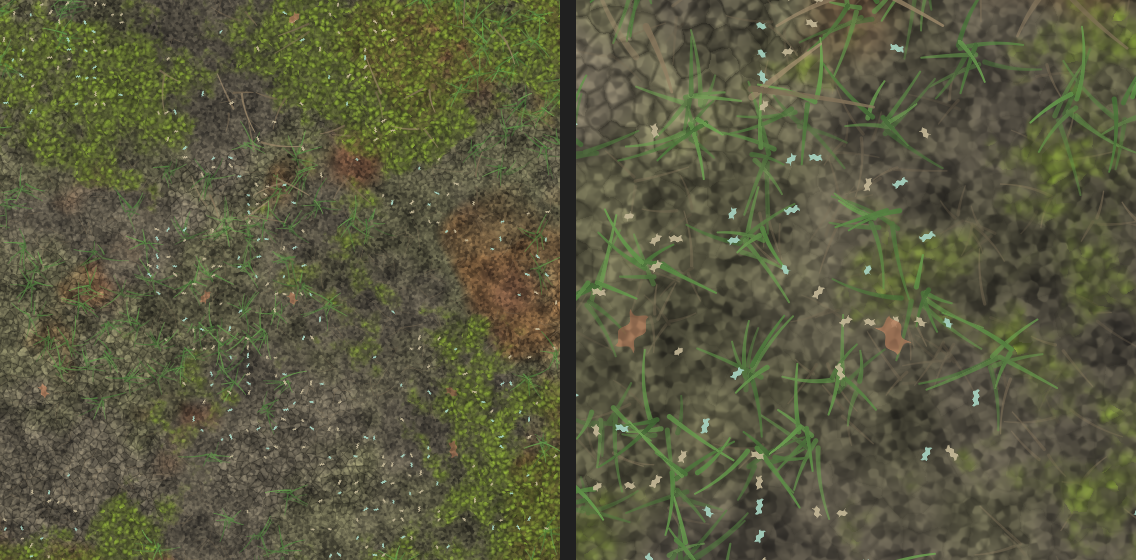
Left: the whole. Right: its middle third, enlarged.
Write a Shadertoy shader that draws this texture.

```glsl
// Damp woodland soil with crumbs of stone, moss cushions, grass tufts and litter.
// Soft cellular noise lays out the patches, sharp cells make stones and moss,
// and jittered grids scatter curved strokes (grass, straw, twigs) and chips.

#define SOIL_DARK   vec3(0.25, 0.235, 0.205)
#define SOIL_LIGHT  vec3(0.465, 0.435, 0.365)
#define SOIL_OLIVE  vec3(0.37, 0.38, 0.25)
#define MOSS_DARK   vec3(0.28, 0.32, 0.14)
#define MOSS_LIGHT  vec3(0.54, 0.65, 0.22)
#define GRASS_DARK  vec3(0.25, 0.43, 0.20)
#define GRASS_LIGHT vec3(0.46, 0.70, 0.34)
#define STRAW       vec3(0.62, 0.54, 0.42)
#define RUST_TINT   vec3(1.22, 0.94, 0.82)
#define MOSS_LEVEL  0.53
#define ROCK_LEVEL  0.47
#define GRAIN       0.85

float hash(vec2 p) {
    vec3 q = fract(p.xyx * 0.1031);
    q += dot(q, q.yzx + 33.33);
    return fract((q.x + q.y) * q.z);
}

vec2 hash2(vec2 p) {
    return vec2(hash(p), hash(p + 71.7));
}

// Smooth cellular noise: random values blended around jittered points.
float blobs(vec2 p) {
    vec2 cell = floor(p);
    float total = 0.0, weight = 0.0;
    for (int y = -1; y <= 1; y++)
    for (int x = -1; x <= 1; x++) {
        vec2 c = cell + vec2(x, y);
        vec2 d = c + hash2(c) - p;
        float w = exp(-6.0 * dot(d, d));
        total += w * hash(c + 19.3);
        weight += w;
    }
    return total / weight;
}

float layers(vec2 p) {
    float sum = 0.0, gain = 0.5;
    for (int i = 0; i < 4; i++) {
        sum += gain * blobs(p);
        p = mat2(1.6, 1.2, -1.2, 1.6) * p + 13.7;
        gain *= 0.5;
    }
    return sum / 0.9375;
}

// Sharp cells: distance to the nearest point, gap to the second, cell id.
vec3 cells(vec2 p) {
    vec2 cell = floor(p);
    float near = 9.0, second = 9.0, id = 0.0;
    for (int y = -1; y <= 1; y++)
    for (int x = -1; x <= 1; x++) {
        vec2 c = cell + vec2(x, y);
        float d = length(c + hash2(c) - p);
        if (d < near) { second = near; near = d; id = hash(c + 5.1); }
        else second = min(second, d);
    }
    return vec3(near, second - near, id);
}

// Clustered curved strokes; returns coverage and tone. Sizes are in grid cells.
vec2 strokes(vec2 p, float grid, int count, float len, float width, float rarity, float seed) {
    p *= grid;
    float soft = grid / iResolution.y;
    vec2 result = vec2(0.0);
    for (int y = -1; y <= 1; y++)
    for (int x = -1; x <= 1; x++) {
        vec2 c = floor(p) + vec2(x, y);
        float chance = blobs(c * 0.22 + seed) + 0.5 * hash(c + seed) - 0.25;
        if (chance < rarity) continue;
        vec2 root = c + hash2(c + seed + 3.3);
        for (int i = 0; i < count; i++) {
            vec2 key = c + seed + float(i) * 17.3;
            vec2 h = hash2(key), k = hash2(key + 41.9);
            vec2 dir = vec2(cos(h.x * 6.2832), sin(h.x * 6.2832));
            float reach = len * (0.35 + 0.65 * h.y);
            vec2 q = p - root - (k - 0.5) * 0.3;
            q = vec2(dot(q, dir), dot(q, vec2(-dir.y, dir.x)));
            float t = clamp(q.x / reach, 0.0, 1.0);
            q -= vec2(t * reach, (k.x - 0.5) * t * t * reach * 0.5);
            float cover = clamp((width * (1.0 - 0.6 * t) - length(q)) / soft + 0.5, 0.0, 1.0);
            cover *= 0.45 + 0.55 * k.y;
            if (cover > result.x) result = vec2(cover, fract(k.y * 7.0) * 0.7 + 0.3 * t);
        }
    }
    return result;
}

// Small ragged flakes, at most one per grid cell; returns coverage and tone.
vec2 chips(vec2 p, float grid, float size, float rarity, float seed) {
    p *= grid;
    vec2 c = floor(p), h = hash2(c + seed);
    float chance = 0.5 * blobs(c * 5.0 / grid + seed) + hash(c + seed + 9.7);
    float a = h.x * 6.2832;
    vec2 q = mat2(cos(a), sin(a), -sin(a), cos(a)) * (p - c - 0.35 - 0.3 * h);
    q = abs(q + 0.15 * size * sin(q.yx * 5.0 / size));
    float d = max(q.x * 0.7, q.y * (1.0 + h.y)) - size * (0.5 + 0.5 * h.y);
    float cover = clamp(0.5 - d * iResolution.y / grid, 0.0, 1.0);
    return vec2(cover * step(rarity, chance), hash(c + seed + 27.1));
}

void mainImage(out vec4 fragColor, in vec2 fragCoord) {
    vec2 uv = fragCoord / iResolution.y;
    float mid = layers(uv * 32.0), fine = blobs(uv * 230.0);
    float broad = layers(uv * 4.0 + 31.0);

    // Soil with olive film and rusty patches
    float tone = 0.5 + 1.2 * (mid - 0.5) + GRAIN * (fine - 0.5) + 0.6 * (broad - 0.5);
    vec3 color = mix(SOIL_DARK, SOIL_LIGHT, tone);
    float film = smoothstep(0.4, 0.65, layers(uv * 5.0 + 63.0));
    color = mix(color, SOIL_OLIVE * (0.6 + 0.8 * tone), 0.45 * film);
    float rust = smoothstep(0.53, 0.7, layers(uv * 3.5 + 87.0));
    color *= mix(vec3(1.0), RUST_TINT, rust);

    // Stone crumbs
    vec3 stone = cells(uv * 75.0 + mid);
    float rocky = smoothstep(ROCK_LEVEL, ROCK_LEVEL + 0.2, broad);
    float relief = (0.72 + 0.3 * smoothstep(0.0, 0.3, stone.y)) * (0.82 + 0.4 * stone.z);
    color *= mix(1.0, relief, 0.25 + 0.65 * rocky);

    // Dry straw and moss cushions
    vec2 straw = strokes(uv, 26.0, 3, 0.9, 0.025, 0.5, 140.0);
    color = mix(color, STRAW * (0.65 + 0.4 * straw.y), 0.4 * straw.x);
    vec3 leaf = cells(uv * 120.0 + 2.0 * mid);
    float mossy = layers(uv * 4.2 + 211.0) + 0.35 * (mid - 0.5);
    float moss = smoothstep(MOSS_LEVEL, MOSS_LEVEL + 0.18, mossy);
    float lit = smoothstep(0.75, 0.1, leaf.x) * leaf.z + 0.5 * (fine - 0.5);
    color = mix(color, mix(MOSS_DARK, MOSS_LIGHT, lit), moss * (0.6 + 0.35 * leaf.z));

    // Grass tufts, twigs, pale chips and fallen leaves
    vec2 grass = strokes(uv, 17.0, 8, 0.8, 0.026, 0.61, 320.0);
    color = mix(color, mix(GRASS_DARK, GRASS_LIGHT, grass.y), 0.85 * grass.x);
    vec2 twig = strokes(uv, 11.0, 2, 0.85, 0.022, 0.66, 415.0);
    color = mix(color, STRAW * (0.7 + 0.45 * twig.y), 0.9 * twig.x);
    vec2 chip = chips(uv, 62.0, 0.2, 1.2, 510.0);
    vec3 pale = mix(vec3(0.78, 0.73, 0.60), vec3(0.66, 0.84, 0.77), step(0.55, chip.y));
    color = mix(color, pale, 0.9 * chip.x);
    vec2 fallen = chips(uv, 18.0, 0.2, 1.28, 608.0);
    color = mix(color, vec3(0.60, 0.43, 0.32) * (0.65 + 0.4 * fallen.y + 0.3 * fine), 0.85 * fallen.x);

    fragColor = vec4(clamp(color, 0.0, 1.0), 1.0);
}
```
